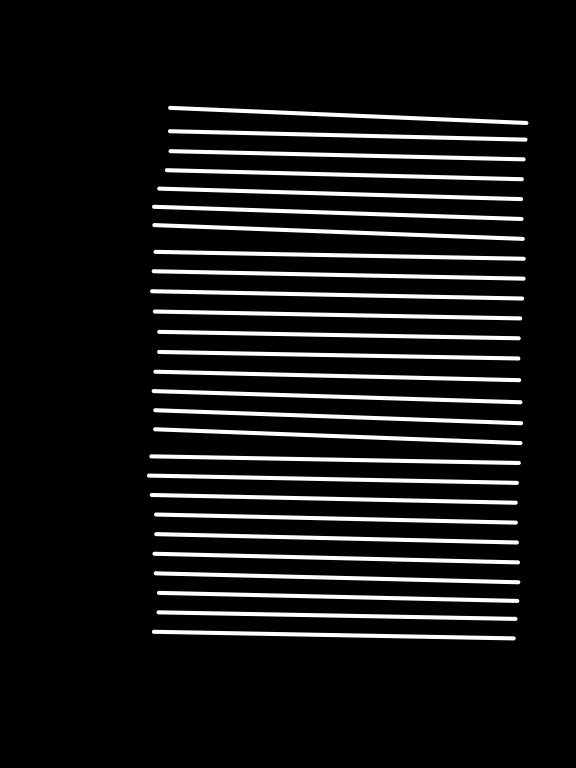
A WebGL 2 fragment shader for this pattern:

```glsl
#version 300 es
precision highp float;
// A stack of 27 thin white strokes, slightly tilted and uneven, on black.
// Each stroke is a round-capped segment whose ends drift by layered waves;
// the black margin on all four sides lets the tile repeat without a seam.

uniform vec2 u_resolution;
out vec4 outColor;

const int STROKES = 27;

float segmentDistance(vec2 p, vec2 a, vec2 b) {
  vec2 pa = p - a, ba = b - a;
  return length(pa - ba * clamp(dot(pa, ba) / dot(ba, ba), 0.0, 1.0));
}

// Left end of stroke i, counted from the top
vec2 leftEnd(float i) {
  float x = 0.2012 + 0.0195 * exp(-0.05 * i * i)
          + 0.0039 * cos((i - 12.0) * 0.55)
          + 0.0033 * cos((i - 7.0) * 1.428);
  // Spacing tightens over ten strokes, then jumps open again
  float bunching = 0.0052 - 0.0104 * fract((i + 3.05) / 10.0);
  float sway = 0.0036 * cos((i - 2.0) * 0.537) * exp(-0.005 * i * i);
  float y = 0.8594 - 0.02639 * i - bunching - sway + 0.0039 * exp(-3.0 * i);
  return vec2(x, y);
}

// Right end: nearly even, with a small sag in the lower half
vec2 rightEnd(float i) {
  float x = 0.6828 - 0.00046 * i + 0.0026 * cos(i * 0.82);
  float sag = 0.0070 * smoothstep(11.5, 15.0, i)
            - 0.0046 * smoothstep(23.0, 25.5, i);
  float y = 0.8443 - 0.02589 * i - sag - 0.0044 * exp(-3.0 * i);
  return vec2(x, y);
}

void main() {
  // Canvas of width 0.75 and height 1
  vec2 p = gl_FragCoord.xy / u_resolution * vec2(0.75, 1.0);

  float nearest = 1.0;
  for (int n = 0; n < STROKES; n++) {
    float i = float(n);
    nearest = min(nearest, segmentDistance(p, leftEnd(i), rightEnd(i)));
  }

  // Half stroke width, with an edge one pixel soft
  float pixel = 1.0 / u_resolution.y;
  float ink = clamp((0.00265 - nearest) / pixel + 0.5, 0.0, 1.0);
  outColor = vec4(mix(vec3(0.0), vec3(1.0), ink), 1.0);
}
```
